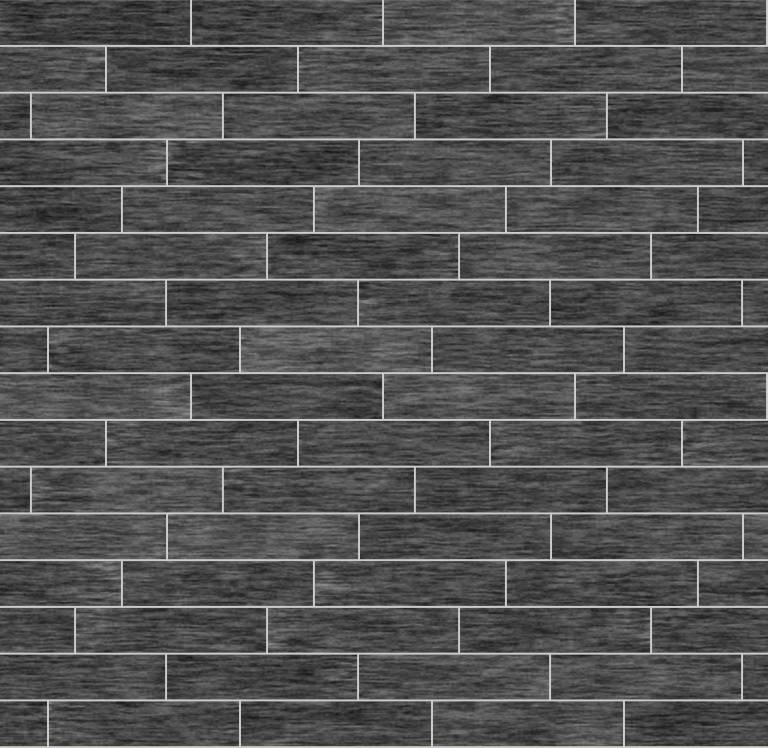
Give the GLSL for this texture, as a WebGL 1 fragment shader.

```glsl
precision highp float;
// Charcoal wood-grain planks, four across and sixteen rows down, with pale grout.
// Each row has its own shift, cycling every eight rows; layered stretched noise
// makes the grain, and a hash per plank varies its tone, direction and worn end.
uniform vec2 u_resolution;

const vec2 PLANKS = vec2(4.0, 16.0);
const float PLANK_ASPECT = 4.116;
const float GROUT_HALF = 0.021;   // in plank heights
const vec3 CHARCOAL = vec3(0.09);
const vec3 ASH = vec3(0.50);
const vec3 GROUT = vec3(0.80, 0.80, 0.79);

float hash(vec2 p) {
  vec3 q = fract(p.xyx * 0.1031);
  q += dot(q, q.yzx + 33.33);
  return fract((q.x + q.y) * q.z);
}

float noise(vec2 p) {
  vec2 cell = floor(p);
  vec2 f = fract(p);
  f = f * f * (3.0 - 2.0 * f);
  float low = mix(hash(cell), hash(cell + vec2(1.0, 0.0)), f.x);
  float high = mix(hash(cell + vec2(0.0, 1.0)), hash(cell + vec2(1.0, 1.0)), f.x);
  return mix(low, high, f.y);
}

// Horizontal position of the joints in a row, as a fraction of a plank
float rowShift(float row) {
  float k = mod(row, 8.0);
  vec4 shifts = k < 4.0 ? vec4(0.995, 0.552, 0.161, 0.870)
                        : vec4(0.635, 0.391, 0.865, 0.250);
  vec4 pick = vec4(equal(vec4(0.0, 1.0, 2.0, 3.0), vec4(mod(k, 4.0))));
  return dot(shifts, pick);
}

// Brightness of the streaked surface; uv spans one plank
float woodGrain(vec2 uv, vec2 seed) {
  vec2 p = uv + floor(seed * 60.0);
  p.y += 0.035 * (noise(p * vec2(9.0, 3.0)) - 0.5);
  float streaks = noise(p * vec2(7.0, 23.0));
  float fibres = noise(p * vec2(24.0, 25.0) + 17.0);
  float speckle = noise(p * vec2(75.0, 31.0) + 41.0);
  float smudge = noise(p * vec2(5.0, 3.0) + 73.0);
  float grain = 0.45 * streaks + 0.33 * fibres + 0.22 * speckle;
  return 0.47 + 0.95 * (grain - 0.5) + 0.20 * (smudge - 0.5);
}

// Pale scuffed streaks that fade away from the left end
float wornEnd(vec2 uv, vec2 seed) {
  float fade = 1.0 - smoothstep(0.0, 0.32, uv.x);
  float scuff = noise(uv * vec2(14.0, 20.0) + floor(seed * 90.0));
  return fade * smoothstep(0.45, 0.85, scuff);
}

// Coverage of the grout around a plank, with a one-pixel soft edge
float groutMask(vec2 uv, float pixel) {
  vec2 edge = min(uv, 1.0 - uv) * vec2(PLANK_ASPECT, 1.0);
  float d = min(edge.x, edge.y);
  return clamp((GROUT_HALF - d) / pixel + 0.5, 0.0, 1.0);
}

void main() {
  // Plank layout, rows counted from the top
  vec2 pos = gl_FragCoord.xy / u_resolution;
  vec2 grid = vec2(pos.x, 1.0 - pos.y) * PLANKS;
  grid.y += 0.018;
  float row = floor(grid.y);
  grid.x -= rowShift(row);
  vec2 uv = fract(grid);
  vec2 id = mod(floor(grid), PLANKS);

  // Variation of each plank
  vec2 seed = vec2(hash(id + 3.7), hash(id + 29.3));
  float lightness = hash(id + 51.1);
  vec2 face = uv;
  if (seed.x > 0.5) face.x = 1.0 - face.x;

  // Surface
  float tone = woodGrain(face, seed);
  tone += 0.10 * (lightness - 0.5) + 0.09 * smoothstep(0.85, 0.95, lightness);
  tone += 0.30 * step(0.5, seed.y) * wornEnd(face, seed);
  vec3 color = mix(CHARCOAL, ASH, clamp(tone, 0.0, 1.1));

  // Grout
  float pixel = PLANKS.y / u_resolution.y;
  color = mix(color, GROUT, groutMask(uv, pixel));
  gl_FragColor = vec4(color, 1.0);
}
```
